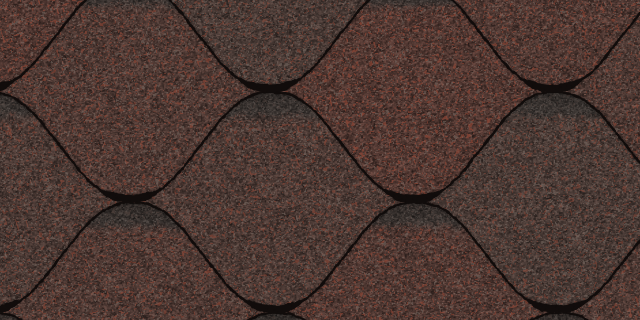
A WebGL 2 fragment shader for this texture:

```glsl
#version 300 es
precision highp float;
uniform vec2 u_resolution;
out vec4 fragColor;

const float PERIOD = 0.885;
const float ROW_STEP = 0.345;

float hash(vec2 p) {
  vec3 q = fract(p.xyx * vec3(0.1031, 0.1030, 0.0973));
  q += dot(q, q.yzx + 33.33);
  return fract((q.x + q.y) * q.z);
}

float noise(vec2 p) {
  vec2 i = floor(p), f = fract(p);
  f = f * f * (3.0 - 2.0 * f);
  return mix(mix(hash(i), hash(i + vec2(1, 0)), f.x),
             mix(hash(i + vec2(0, 1)), hash(i + vec2(1, 1)), f.x), f.y);
}

float smoothMax(float a, float b, float k) {
  float h = max(k - abs(a - b), 0.0) / k;
  return max(a, b) + h * h * k * 0.25;
}

// Rise of the cut edge at distance d from the middle of a tab
float cutRise(float d) {
  float slope = smoothMax((d - 0.089) * 1.27, 0.0, 0.1);
  return -smoothMax(-slope, -0.333, 0.1);
}

float rowBottom(float row) { return 0.276 + ROW_STEP * row; }

// x: column, y: distance from the middle of that tab
vec2 tabAt(float x, float row) {
  float u = x + 0.044 - 0.008 * row - 0.5 * PERIOD * mod(row, 2.0);
  float column = round(u / PERIOD);
  return vec2(column, abs(u - column * PERIOD));
}

// Share of red granules in each tab
float redness(float row, float column) {
  const vec3 blend[4] = vec3[4](vec3(0.75, 0.1, 0.65), vec3(0.5, 0.8, 0.45),
                                vec3(0.25, 0.3, 0.1), vec3(0.5, 0.65, 0.45));
  return blend[int(mod(row, 4.0))][int(mod(column, 3.0))];
}

vec3 granules(vec2 p, float red) {
  vec2 q = mat2(0.96, 0.28, -0.28, 0.96) * p;
  float coarse = noise(q * vec2(150, 185));
  float fine = noise(p * vec2(235, 290) + 17.0);
  float patches = noise(q * 40.0);
  vec3 colour = mix(vec3(0.272, 0.222, 0.204), vec3(0.315, 0.206, 0.182), red);
  colour *= 0.42 + 0.55 * coarse + 0.5 * fine + 0.1 * patches;
  float rust = smoothstep(0.68, 0.88, noise(q * vec2(165, 200) + 71.0));
  colour = mix(colour, vec3(0.58, 0.28, 0.21), rust * (0.42 + 0.25 * red));
  float pale = smoothstep(0.72, 0.9, noise(q * vec2(180, 215) + 139.0));
  return mix(colour, vec3(0.47, 0.42, 0.39), pale * 0.5);
}

void main() {
  vec2 p = gl_FragCoord.xy / u_resolution.y;
  p.y = 1.0 - p.y;
  float pixel = 0.6 / u_resolution.y;
  float wobble = (noise(p * 65.0) - 0.5) * 0.004;
  float ragged = (noise(p * 150.0 + 31.0) - 0.5) * 0.0032;

  // Upper rows overlap lower ones; the first row covering the point owns it
  float owner = -1.0, line = 0.0, halo = 0.0;
  for (float row = 0.0; row < 5.0; row++) {
    float d = tabAt(p.x, row).y;
    float rise = cutRise(d);
    float steepness = (cutRise(d + 0.001) - rise) / 0.001;
    float below = p.y - rowBottom(row) + rise;
    if (owner < 0.0 && below < 0.0) owner = row;

    // Thin cut, thickened under the flat end of the tab
    float edge = abs(below + wobble) / sqrt(1.0 + steepness * steepness);
    float width = mix(0.0037, 0.0125, smoothstep(0.1, 0.045, d)) + ragged;
    line = max(line, 1.0 - smoothstep(width - pixel, width + pixel, edge));
    halo = max(halo, 1.0 - smoothstep(width, width + 0.008, edge));
  }

  float column = tabAt(p.x, owner).x;
  vec3 colour = granules(p, redness(owner, column));

  // Dark band at the top of each exposed tab
  float depth = p.y - rowBottom(owner - 2.0) + (noise(p * 28.0) - 0.5) * 0.02;
  float band = 1.0 - smoothstep(0.07, 0.108, depth);
  vec3 grey = vec3(dot(colour, vec3(0.33))) * vec3(1.07, 0.99, 0.94);
  colour = mix(colour, grey * mix(0.66, 0.86, smoothstep(0.0, 0.1, depth)), band * 0.85);

  colour *= 1.0 - 0.14 * halo;
  colour = mix(colour, vec3(0.06, 0.042, 0.038), line * 0.97);
  fragColor = vec4(colour, 1.0);
}
```
